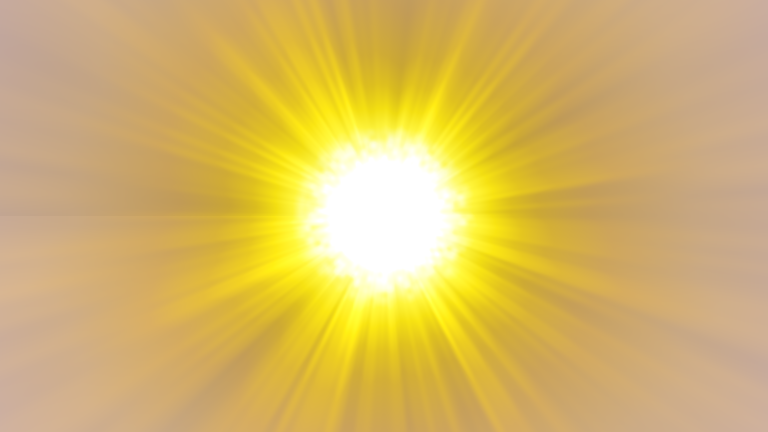
Give the GLSL for this background, as a Shadertoy shader.

```glsl
// A white-hot sun bursting into yellow, gold and dusty tan light rays.
// A radial colour ramp is stretched and shaded by broad beams and by layers
// of fine smooth noise in polar coordinates, which wrap around the full turn.

const float TAU = 6.2831853;
const vec2 SUN_CENTER = vec2(0.501, 0.5);  // fraction of the canvas
const float RAY_STRETCH = 0.20;            // how far rays shift the ramp
const float RAY_SHADE = 0.085;             // brightness change along rays
const float BEAM_GAIN = 0.42;              // weight of the broad beams
const float STREAK_GAIN = 0.34;            // weight of the first noise layer
const float STREAK_FALLOFF = 0.92;         // weight ratio of finer layers
const float RIM_RADIUS = 0.160;            // in canvas heights
const float RIM_RAGGED = 0.024;            // roughness of the core rim
const float SEAM_DRIFT = 0.030;            // faint step on the left horizon

// Broad beams: angle in degrees, width in degrees, strength
const int BEAMS = 12;
const vec3 BEAM[BEAMS] = vec3[](
    vec3(107.0, 4.0, 0.8), vec3(127.0, 4.0, 0.8), vec3(84.0, 4.0, -1.0),
    vec3(66.0, 4.0, 0.7), vec3(54.0, 3.0, 0.5), vec3(24.0, 6.0, -0.6),
    vec3(-38.0, 5.0, 0.7), vec3(-60.0, 4.0, 0.7), vec3(-98.0, 5.0, 0.6),
    vec3(-133.0, 6.0, -0.8), vec3(-22.0, 6.0, -0.5), vec3(152.0, 6.0, 0.5));

// Ramp from the core outward: radius in canvas heights, and colour
const int STOPS = 11;
const float STOP_RADIUS[STOPS] = float[](
    0.131, 0.143, 0.168, 0.190, 0.212, 0.255, 0.315, 0.390, 0.530, 0.760, 1.050);
const vec3 STOP_COLOR[STOPS] = vec3[](
    vec3(1.00, 1.00, 1.00), vec3(1.00, 1.00, 0.91),
    vec3(1.00, 1.00, 0.76), vec3(1.00, 0.99, 0.50),
    vec3(1.00, 0.96, 0.23), vec3(0.97, 0.89, 0.07),
    vec3(0.89, 0.77, 0.12), vec3(0.835, 0.69, 0.21),
    vec3(0.81, 0.65, 0.36), vec3(0.80, 0.67, 0.52), vec3(0.79, 0.68, 0.64));

float hash(vec2 cell) {
    return fract(sin(dot(cell, vec2(127.1, 311.7))) * 43758.55);
}

// Value noise in -1..1; 'turn' is 0..1 around the sun, split into 'cells'
float polarNoise(float turn, float radius, float cells) {
    vec2 p = vec2(turn * cells, radius + cells);
    vec2 i = floor(p);
    vec2 f = smoothstep(0.0, 1.0, p - i);
    float x0 = mod(i.x, cells);
    float x1 = mod(i.x + 1.0, cells);
    float inner = mix(hash(vec2(x0, i.y)), hash(vec2(x1, i.y)), f.x);
    float outer = mix(hash(vec2(x0, i.y + 1.0)), hash(vec2(x1, i.y + 1.0)), f.x);
    return mix(inner, outer, f.y) * 2.0 - 1.0;
}

float broadBeams(float degrees_) {
    float sum = 0.0;
    for (int k = 0; k < BEAMS; k++) {
        float offset = mod(degrees_ - BEAM[k].x + 180.0, 360.0) - 180.0;
        sum += BEAM[k].z * exp(-pow(abs(offset) / BEAM[k].y, 2.0));
    }
    return sum;
}

// Layers of ever finer streaks
float fineStreaks(float turn, float radius) {
    float sum = 0.0;
    float weight = STREAK_GAIN;
    float cells = 29.0;
    for (int k = 0; k < 4; k++) {
        sum += weight * polarNoise(turn, radius * 2.2, cells);
        cells = floor(cells * 1.85) + 1.0;
        weight *= STREAK_FALLOFF;
    }
    return sum;
}

vec3 sunRamp(float radius) {
    vec3 color = STOP_COLOR[0];
    for (int k = 1; k < STOPS; k++) {
        float t = (radius - STOP_RADIUS[k - 1]) / (STOP_RADIUS[k] - STOP_RADIUS[k - 1]);
        color = mix(color, STOP_COLOR[k], clamp(t, 0.0, 1.0));
    }
    return color;
}

void mainImage(out vec4 fragColor, in vec2 fragCoord) {
    vec2 p = (fragCoord - SUN_CENTER * iResolution.xy) / iResolution.y;
    float radius = length(p);
    float angle = atan(p.y, p.x + 1e-6);
    float turn = angle / TAU + 0.5;

    // Rays bend the ramp outward, grow past the core and soften far away
    float rays = BEAM_GAIN * broadBeams(degrees(angle)) + fineStreaks(turn, radius);
    float reach = smoothstep(0.13, 0.28, radius);
    float soften = 1.0 - 0.45 * smoothstep(0.45, 0.95, radius);
    float stretched = radius * (1.0 - RAY_STRETCH * rays * mix(0.15, soften, reach));

    // Small flecks roughen the pale rim, leaving the core nearly round
    float rim = exp(-pow((radius - RIM_RADIUS) / 0.035, 2.0));
    stretched += RIM_RAGGED * rim * polarNoise(turn, radius * 60.0, 80.0);

    // Streaks of light and shade, plus the faint horizon step
    vec3 color = sunRamp(stretched);
    float shade = RAY_SHADE * rays * soften - SEAM_DRIFT * (turn - 0.5);
    color *= 1.0 + shade * reach;

    fragColor = vec4(clamp(color, 0.0, 1.0), 1.0);
}
```
